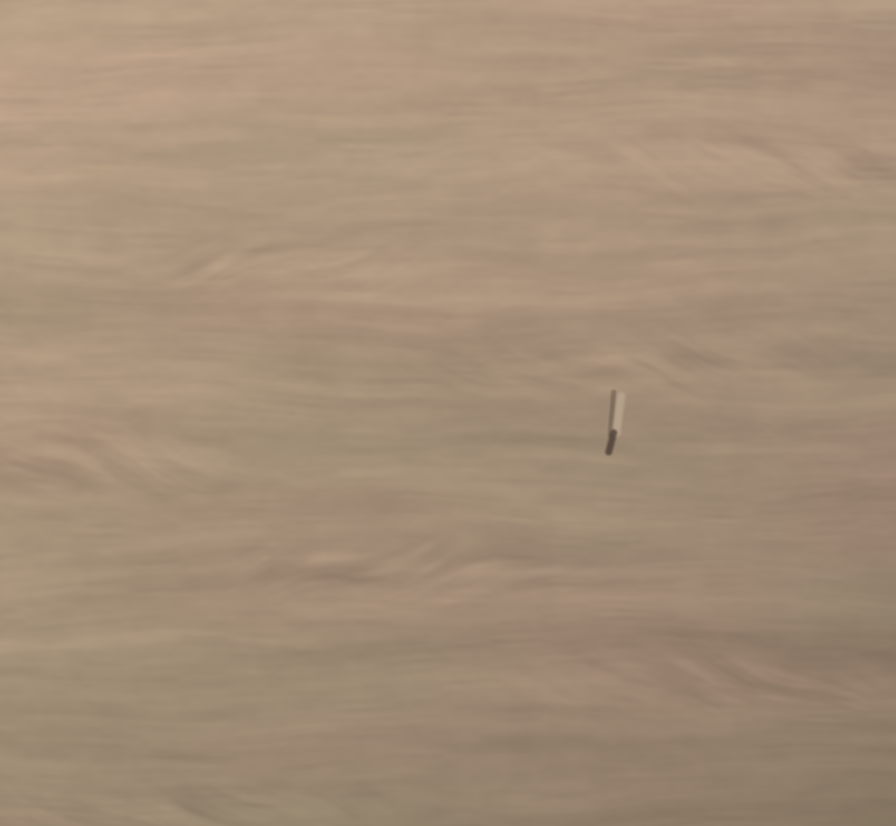
Reproduce this texture procedurally as a WebGL 2 fragment shader.

```glsl
#version 300 es
precision highp float;
// Soft, pale oak boards with a horizontal grain under uneven light.
// Stretched noise, bent by layered sines, makes the grain; a loop adds
// feathered bands of slanting strokes, and capsules form one small nick.

uniform vec2 u_resolution;
out vec4 outColor;

const vec3 LIGHT_TOP_LEFT = vec3(0.708, 0.614, 0.515);
const vec3 LIGHT_TOP_RIGHT = vec3(0.675, 0.582, 0.497);
const vec3 LIGHT_LOW_LEFT = vec3(0.628, 0.553, 0.462);
const vec3 LIGHT_LOW_RIGHT = vec3(0.535, 0.468, 0.393);
const vec3 PINK_SHIFT = vec3(0.010, -0.003, 0.003);
const vec3 NICK_PALE = vec3(0.73, 0.65, 0.57);
const vec3 NICK_DARK = vec3(0.27, 0.22, 0.19);

const float BROAD_GRAIN = 0.034;
const float MID_GRAIN = 0.030;
const float FINE_GRAIN = 0.017;
const float MOTTLE = 0.013;
const float BOARD_TONE = 0.030;
const float BOARD_ROWS = 7.5;
const int FIGURE_BANDS = 7;
const float FIGURE_CONTRAST = 0.085;
const float FIGURE_HALF_HEIGHT = 0.034;

float hash(vec2 p) {
    return fract(sin(dot(p, vec2(127.1, 311.7))) * 43758.55);
}

// Smooth value noise from -1 to 1
float noise(vec2 p) {
    vec2 cell = floor(p);
    vec2 f = fract(p);
    f = f * f * f * (f * (f * 6.0 - 15.0) + 10.0);
    float low = mix(hash(cell), hash(cell + vec2(1, 0)), f.x);
    float high = mix(hash(cell + vec2(0, 1)), hash(cell + vec2(1, 1)), f.x);
    return mix(low, high, f.y) * 2.0 - 1.0;
}

// Slow waves that bend the grain lines
float grainBend(vec2 p) {
    return 0.008 * sin(p.x * 4.3 + p.y * 9.0)
         + 0.004 * sin(p.x * 10.7 - p.y * 21.0 + 1.3)
         + 0.002 * sin(p.x * 23.0 + p.y * 37.0 + 4.1);
}

float grain(vec2 p) {
    float broad = noise(p * vec2(1.7, 23.0));
    float mid = noise(p * vec2(4.5, 62.0) + 17.0);
    float fine = noise(p * vec2(16.0, 170.0) + 41.0);
    return BROAD_GRAIN * broad + MID_GRAIN * mid + FINE_GRAIN * fine;
}

// Tone of the board at one row, changing at a faint end joint
float boardTone(float row, float x) {
    float joint = 0.25 + 0.6 * hash(vec2(row, 3.0));
    float side = smoothstep(joint - 0.008, joint + 0.008, x);
    return mix(hash(vec2(row, 7.0)), hash(vec2(row, 11.0)), side) - 0.5;
}

float boards(vec2 p) {
    float y = p.y * BOARD_ROWS;
    float row = floor(y);
    float seam = smoothstep(0.88, 1.0, fract(y));
    return BOARD_TONE * mix(boardTone(row, p.x), boardTone(row + 1.0, p.x), seam);
}

// Feathered strokes, scattered in soft lens-shaped bands
float figure(vec2 p) {
    float sum = 0.0;
    for (int i = 0; i < FIGURE_BANDS; i++) {
        float id = float(i);
        float jitter = hash(vec2(id, 23.0)) - 0.5;
        vec2 center = vec2(1.085 * fract(0.618 * id + 0.21), 0.03 + 0.13 * id + 0.03 * jitter);
        float halfLength = 0.17 + 0.12 * hash(vec2(id, 29.0));
        vec2 d = p - center;
        d.y -= 0.06 * jitter * d.x;
        float lens = exp(-pow(abs(d.x / halfLength), 3.0) - pow(d.y / FIGURE_HALF_HEIGHT, 2.0));
        float lean = mod(id, 3.0) < 1.5 ? 0.38 : -0.26;
        float across = d.y + lean * d.x + 0.006 * sin(d.x * 31.0 + id) - 3.0 * d.y * d.y;
        float strokes = noise(vec2(d.x * 12.0, across * 68.0) + id * 13.0);
        strokes += 0.5 * noise(vec2(d.x * 23.0, across * 135.0) + id * 19.0);
        float strength = 0.55 + 0.45 * hash(vec2(id, 31.0));
        sum += lens * strength * (0.8 * strokes + 0.12);
    }
    return FIGURE_CONTRAST * sum;
}

// Soft coverage of a line with round ends
float capsule(vec2 p, vec2 a, vec2 b, float radius) {
    vec2 along = b - a;
    float t = clamp(dot(p - a, along) / dot(along, along), 0.0, 1.0);
    return 1.0 - smoothstep(radius * 0.3, radius * 1.5, length(p - a - along * t));
}

void main() {
    vec2 uv = gl_FragCoord.xy / u_resolution;
    vec2 p = gl_FragCoord.xy / u_resolution.y;
    vec2 bent = vec2(p.x, p.y + grainBend(p));

    // Uneven light
    float fall = pow(1.0 - uv.y, 1.2);
    vec3 color = mix(mix(LIGHT_TOP_LEFT, LIGHT_TOP_RIGHT, uv.x),
                     mix(LIGHT_LOW_LEFT, LIGHT_LOW_RIGHT, uv.x), fall);

    // Wood
    float mottle = noise(p * vec2(30.0, 58.0)) + 0.6 * noise(p * vec2(85.0, 130.0));
    color *= 1.0 + grain(bent) + boards(p) + figure(bent) + MOTTLE * mottle;
    color += PINK_SHIFT * noise(bent * vec2(2.6, 11.0) + 53.0);

    // Nick
    float shade = capsule(p, vec2(0.743, 0.525), vec2(0.739, 0.474), 0.0035);
    float sliver = capsule(p, vec2(0.752, 0.520), vec2(0.746, 0.476), 0.0055);
    float tip = capsule(p, vec2(0.743, 0.476), vec2(0.737, 0.453), 0.0045);
    color = mix(color, NICK_DARK, 0.35 * shade);
    color = mix(color, NICK_PALE, 0.8 * sliver);
    color = mix(color, NICK_DARK, 0.75 * tip);
    outColor = vec4(color, 1.0);
}
```
